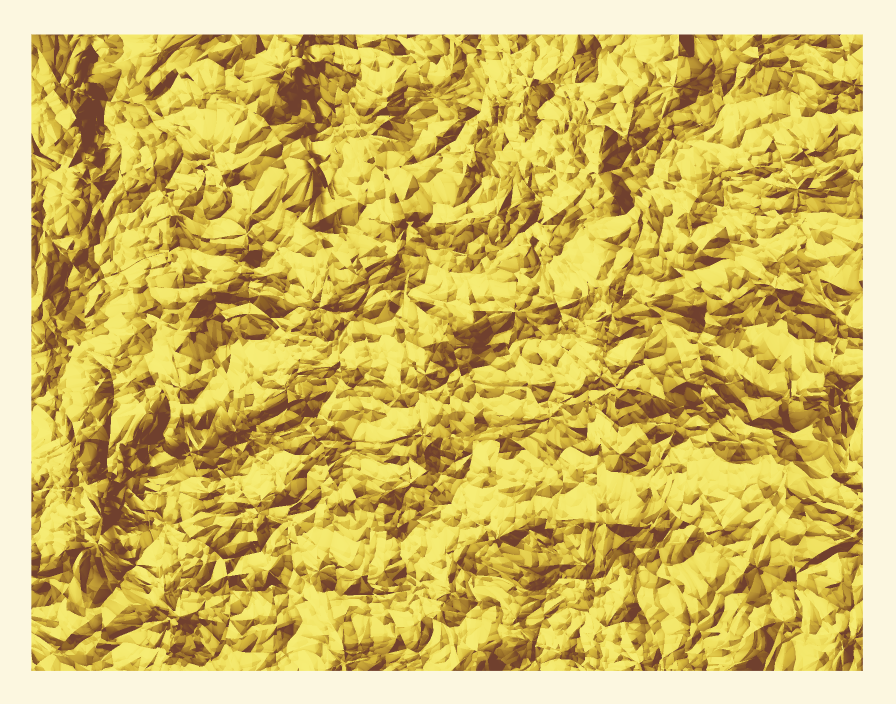
Give the GLSL for this texture, as a Shadertoy shader.

```glsl
// Crumpled gold foil inside a plain cream margin.
// Layers of many-sided pyramids, joined by a minimum, give flat facets and star
// creases; their slope against a drifting light picks a tone on a gold ramp.

const vec3 CREAM  = vec3(0.99, 0.97, 0.88);
const vec3 UMBER  = vec3(0.44, 0.25, 0.18);
const vec3 BRONZE = vec3(0.56, 0.39, 0.15);
const vec3 OCHRE  = vec3(0.71, 0.56, 0.20);
const vec3 GOLD   = vec3(0.84, 0.72, 0.23);
const vec3 YELLOW = vec3(0.94, 0.88, 0.37);
const vec3 GLINT  = vec3(0.97, 0.94, 0.48);

const vec2 FOIL_MIN = vec2(0.035, 0.047);  // foil corners, share of canvas
const vec2 FOIL_MAX = vec2(0.963, 0.951);
const int LAYERS = 4;
const float BASE_FREQ = 6.0;     // coarsest pyramids per canvas height
const float FREQ_STEP = 1.9;
const float STEEPNESS = 0.45;    // makes shaded facets narrow, lit ones wide
const float BEND = 0.35;         // curvature inside a facet
const float WARP = 0.035;
const float FOLD_FREQ = 3.4;     // long dark folds
const float FOLD_WIDTH = 0.045;
const float FOLD_DEPTH = 2.0;
const float TONE_SPREAD = 0.95;
const float TONE_SHIFT = 0.12;
const int SAMPLES = 2;           // per axis
const float TAU = 6.28319;

vec3 hash3(vec2 p) {
    vec3 q = fract(p.xyx * vec3(0.1031, 0.1030, 0.0973));
    q += dot(q, q.yxz + 33.33);
    return fract((q.xxy + q.yzz) * q.zyx);
}

// Smooth value noise, two channels in 0..1
vec2 noise2(vec2 p) {
    vec2 i = floor(p), f = fract(p);
    f = f * f * (3.0 - 2.0 * f);
    vec2 low  = mix(hash3(i).xy, hash3(i + vec2(1, 0)).xy, f.x);
    vec2 high = mix(hash3(i + vec2(0, 1)).xy, hash3(i + vec2(1, 1)).xy, f.x);
    return mix(low, high, f.y);
}

// xy: slope of the lowest pyramid, z: gap to the next one (0 at a crease)
vec3 pyramids(vec2 q, vec2 light) {
    vec2 cell = floor(q), slope = vec2(0);
    float nearest = 1e3, second = 1e3;
    for (int y = -1; y <= 1; y++)
    for (int x = -1; x <= 1; x++) {
        vec2 id = cell + vec2(x, y);
        vec3 rnd = hash3(id);
        vec2 v = q - id - 0.5 - 0.85 * (rnd.xy - 0.5);
        float side = TAU / (4.0 + floor(rnd.z * 4.0));
        float turn = TAU * fract(rnd.x * 7.0 + rnd.y * 5.0);
        float angle = turn + side * floor((atan(v.y, v.x) - turn) / side + 0.5);
        vec2 facet = vec2(cos(angle), sin(angle));
        float height = dot(v, facet + STEEPNESS * light) + 0.25 * rnd.y;
        if (height < nearest) {
            second = nearest;
            nearest = height;
            slope = mix(facet, v / max(length(v), 1e-4), BEND) + STEEPNESS * light;
        } else second = min(second, height);
    }
    return vec3(slope, second - nearest);
}

// Brightness rank, 0 (deep shade) to 1 (glint)
float foilTone(vec2 p) {
    vec2 drift = noise2(p * 2.5 + 40.0);
    float heading = 5.3 + 2.4 * (drift.x - 0.5);
    vec2 light = vec2(cos(heading), sin(heading));
    vec2 q = p + WARP * (noise2(p * 9.0) - 0.5) + 0.4 * WARP * (noise2(p * 24.0) - 0.5);

    vec2 slope = vec2(0);
    float crease = 0.0, freq = BASE_FREQ;
    for (int i = 0; i < LAYERS; i++) {
        float fi = float(i);
        float weight = 0.6 + 0.65 * fi - 0.25 * fi * fi;
        if (i == LAYERS - 1) weight = 0.15 + 0.5 * noise2(p * 7.0 + 9.0).x;
        // coarse facets shift the finer ones, so each gets its own wrinkles
        vec3 layer = pyramids(q * freq + 0.5 * slope + 17.3 * fi, light);
        slope += weight * layer.xy;
        crease += weight * (1.0 - smoothstep(0.0, 0.13, layer.z));
        freq *= FREQ_STEP;
    }

    // long jagged folds along noise contours, broken by a mask
    vec2 field = noise2(q * FOLD_FREQ + 5.0);
    float contour = abs(field.x - 0.5 + 0.03 * dot(slope, vec2(-light.y, light.x)));
    float fold = 1.0 - smoothstep(0.2 * FOLD_WIDTH, FOLD_WIDTH, contour);
    fold *= smoothstep(0.45, 0.65, field.y);

    float z = -dot(slope, light) / TONE_SPREAD + TONE_SHIFT;
    z += 0.4 * (drift.y - 0.5) - 0.25 * crease - FOLD_DEPTH * fold;
    return 1.0 / (1.0 + exp(-1.7 * z));
}

float ramp(float a, float b, float t) { return clamp((t - a) / (b - a), 0.0, 1.0); }

vec3 foilColor(float tone) {
    vec3 c = mix(UMBER, BRONZE, ramp(0.04, 0.125, tone));
    c = mix(c, OCHRE, ramp(0.125, 0.27, tone));
    c = mix(c, GOLD, ramp(0.27, 0.485, tone));
    c = mix(c, YELLOW, ramp(0.485, 0.74, tone));
    return mix(c, GLINT, ramp(0.74, 1.0, tone));
}

void mainImage(out vec4 fragColor, in vec2 fragCoord) {
    vec3 foil = vec3(0);
    for (int j = 0; j < SAMPLES * SAMPLES; j++) {
        vec2 offset = (vec2(j % SAMPLES, j / SAMPLES) + 0.5) / float(SAMPLES) - 0.5;
        foil += foilColor(foilTone((fragCoord + offset) / iResolution.y));
    }
    foil /= float(SAMPLES * SAMPLES);

    // soft-edged margin
    vec2 inside = min(fragCoord - FOIL_MIN * iResolution.xy, FOIL_MAX * iResolution.xy - fragCoord);
    float cover = clamp(min(inside.x, inside.y) + 0.5, 0.0, 1.0);
    fragColor = vec4(mix(CREAM, foil, cover), 1.0);
}
```
